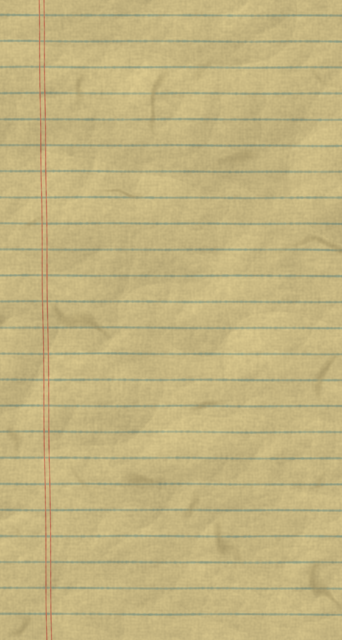
This texture is drawn by a WebGL 2 fragment shader. Its source:

```glsl
#version 300 es
precision highp float;
// Crumpled yellow ruled paper: 24 blue-green rules and a slanted double red margin.
// Folded gradient noise is lit from the upper left to make creases; finer noise
// adds fibres and breaks up the ink. Lengths are fractions of the canvas height.

uniform vec2 u_resolution;
out vec4 fragColor;

const vec3 PAPER = vec3(0.778, 0.712, 0.502);
const vec3 RULE_INK = vec3(0.555, 0.605, 0.495);
const vec3 MARGIN_INK = vec3(0.735, 0.455, 0.335);
const vec3 CREASE_TINT = vec3(0.80, 0.79, 0.76);

const float RULE_COUNT = 24.0;
const float RULE_TOP = 0.0238;       // first rule, measured from the top
const float RULE_GAP = 0.0407;
const float RULE_HALF = 0.0016;
const float RULE_TILT = 0.0015;
const float MARGIN_TOP = 0.0612;     // left margin line at the top edge
const float MARGIN_LEAN = 0.0120;    // rightward drift from top to bottom
const float MARGIN_GAP = 0.0074;
const float MARGIN_HALF = 0.0009;
const float WOBBLE = 0.0011;

const vec2 LIGHT = vec2(-0.6, 0.8);
const float LIGHT_STEP = 0.002;
const float RELIEF = 0.023;
const float BLOTCH = 0.045;
const float GRAIN = 0.045;
const float THREAD = 0.030;

vec2 hashGradient(vec2 cell) {
    vec3 q = fract(cell.xyx * vec3(0.1031, 0.1030, 0.0973));
    q += dot(q, q.yzx + 33.33);
    float angle = 6.28319 * fract((q.x + q.y) * q.z);
    return vec2(cos(angle), sin(angle));
}

float gradientNoise(vec2 p) {
    vec2 i = floor(p), f = fract(p);
    vec2 u = f * f * f * (f * (f * 6.0 - 15.0) + 10.0);
    vec2 e = vec2(0.0, 1.0);
    float a = dot(hashGradient(i), f);
    float b = dot(hashGradient(i + e.yx), f - e.yx);
    float c = dot(hashGradient(i + e.xy), f - e.xy);
    float d = dot(hashGradient(i + e.yy), f - e.yy);
    return mix(mix(a, b, u.x), mix(c, d, u.x), u.y);
}

// Sharp folds at several scales; every octave is turned to hide the lattice.
float foldHeight(vec2 p) {
    const mat2 TURN = mat2(0.8, 0.6, -0.6, 0.8);
    float height = 0.0, frequency = 5.0, strength = 1.0;
    for (int i = 0; i < 4; i++) {
        p = TURN * p + 3.7;
        height += strength * abs(gradientNoise(p * frequency)) / frequency;
        frequency *= 2.0;
        strength *= 0.8;
    }
    return height;
}

// Thin dark creases along zero contours, kept only in scattered patches.
float creaseMask(vec2 p) {
    vec2 warped = p + 0.02 * gradientNoise(p * 24.0 + 5.0);
    float ridge = abs(gradientNoise(warped * 8.0 + 17.0));
    float patches = smoothstep(0.08, 0.42, gradientNoise(p * 11.0 + 41.0));
    return patches * (1.0 - smoothstep(0.0, 0.075, ridge));
}

float stroke(float distanceToLine, float halfWidth, float pixel) {
    float soft = 0.5 * halfWidth + 0.5 * pixel;
    return 1.0 - smoothstep(max(halfWidth - soft, 0.0), halfWidth + soft, abs(distanceToLine));
}

void main() {
    vec2 p = gl_FragCoord.xy / u_resolution.y;
    float pixel = 1.0 / u_resolution.y;
    float depth = 1.0 - p.y;

    // Paper relief, blotches and fibres
    vec2 toLight = LIGHT * LIGHT_STEP;
    float slope = (foldHeight(p - toLight) - foldHeight(p + toLight)) / (2.0 * LIGHT_STEP);
    float blotch = gradientNoise(p * 7.0 + 9.0) + 0.5 * gradientNoise(p * 19.0 + 2.0);
    float grain = gradientNoise(p * 230.0) + 0.6 * gradientNoise(p * 110.0 + 7.0);
    float thread = gradientNoise(p * vec2(250.0, 45.0)) + gradientNoise(p * vec2(45.0, 250.0) + 13.0);
    float shade = 1.0 + RELIEF * slope + BLOTCH * blotch + GRAIN * grain + THREAD * thread;
    float crease = creaseMask(p);

    // Horizontal rules, frayed along their length
    float wobble = WOBBLE * gradientNoise(p * 9.0 + 31.0);
    float ruleDepth = depth - RULE_TOP - RULE_TILT * (p.x - 0.27) + wobble;
    float row = clamp(round(ruleDepth / RULE_GAP), 0.0, RULE_COUNT - 1.0);
    float fray = gradientNoise(vec2(p.x * 210.0, row * 7.3 + 0.4));
    float fade = 0.86 + 0.30 * gradientNoise(vec2(p.x * 14.0, row * 3.7 + 0.3)) + 0.25 * fray;
    float rule = stroke(ruleDepth - row * RULE_GAP, RULE_HALF * (1.0 + 0.35 * fray), pixel);
    rule *= clamp(fade, 0.35, 1.0) * (1.0 - 0.5 * crease);

    // Double margin
    float marginX = p.x - MARGIN_TOP - MARGIN_LEAN * depth + wobble;
    float margin = max(stroke(marginX, MARGIN_HALF, pixel),
                       stroke(marginX - MARGIN_GAP, MARGIN_HALF, pixel));
    margin *= clamp(0.82 + 0.5 * gradientNoise(vec2(p.x * 60.0, p.y * 120.0)), 0.4, 1.0);

    vec3 color = mix(PAPER, RULE_INK, rule);
    color = mix(color, MARGIN_INK, margin);
    color *= shade * mix(vec3(1.0), CREASE_TINT, 0.55 * crease);
    fragColor = vec4(color, 1.0);
}
```
